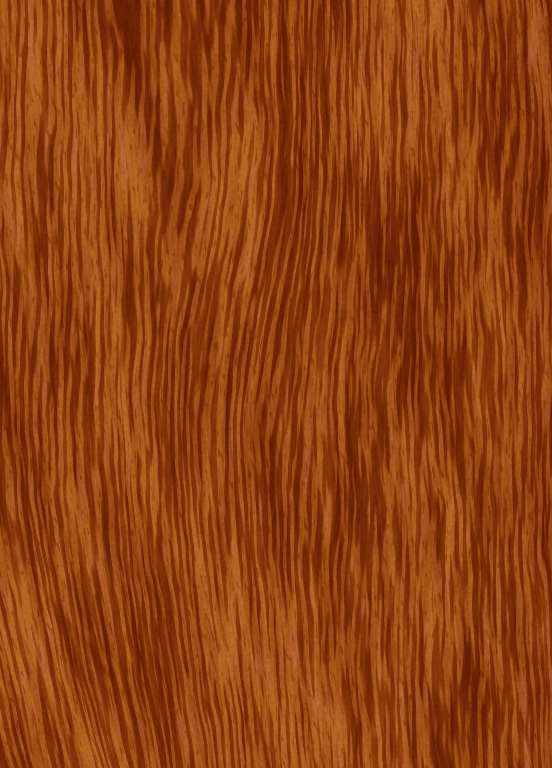
A Shadertoy shader for this texture:

```glsl
// Polished reddish-brown wood with thin, ragged, lens-tipped tan strands.
// The plane is bent along a grain flow, then stretched gradient noise and a
// wandering sine form the strands; a three-stop ramp colours them.

const float TAU = 6.28319;
const vec3 DARK_RED = vec3(0.395, 0.112, 0.008);
const vec3 RUSSET   = vec3(0.550, 0.238, 0.038);
const vec3 TAN      = vec3(0.712, 0.405, 0.142);

float hash(vec2 cell) {
    vec3 q = fract(cell.xyx * vec3(0.1031, 0.1030, 0.0973));
    q += dot(q, q.yzx + 33.33);
    return fract((q.x + q.y) * q.z);
}

float cornerRamp(vec2 cell, vec2 offset) {
    float angle = TAU * hash(cell);
    return dot(vec2(cos(angle), sin(angle)), offset);
}

float gradientNoise(vec2 p) {
    vec2 cell = floor(p), f = fract(p);
    vec2 w = f * f * f * (f * (f * 6.0 - 15.0) + 10.0);
    float low = mix(cornerRamp(cell, f),
                    cornerRamp(cell + vec2(1, 0), f - vec2(1, 0)), w.x);
    float high = mix(cornerRamp(cell + vec2(0, 1), f - vec2(0, 1)),
                     cornerRamp(cell + vec2(1, 1), f - vec2(1, 1)), w.x);
    return mix(low, high, w.y);
}

// Long noise cells; the shear staggers the ends of neighbouring fibres.
float fibres(vec2 p, float across, float along, float seed) {
    return gradientNoise(vec2(p.x * across, p.y * along + p.x * across * 0.37) + seed);
}

// Straightens the lean of the lower left and the bend in the upper middle.
vec2 followGrain(vec2 p) {
    float below = max(0.52 - p.y, 0.0);
    float leftLean = 0.25 * below * below * (1.0 - smoothstep(0.08, 0.5, p.x));
    float fromBend = (p.x - 0.35) / 0.15;
    float middleBend = 0.05 * smoothstep(0.42, 0.85, p.y) * exp(-fromBend * fromBend);
    float wobble = 0.010 * gradientNoise(p * vec2(5.0, 4.0) + 7.3)
                 + 0.004 * gradientNoise(p * vec2(18.0, 14.0) + 2.7);
    return vec2(p.x - leftLean - middleBend + wobble, p.y);
}

// Strand height: long and regular where calm, short and broken where rough.
float strands(vec2 grain, float rough, float zones) {
    float wander = 1.9 * fibres(grain, 17.0, 3.0, 3.1);
    float rings = sin(TAU * (grain.x * 88.0 + wander));
    float longFibres = fibres(grain, 145.0, 5.0, 11.7);
    float shortFibres = fibres(grain, 150.0, 12.0, 41.3);
    float bundles = fibres(grain, 48.0, 6.0, 23.9);
    float frays = fibres(grain, 250.0, 30.0, 64.3);
    return rings * mix(0.25, 0.12, rough)
         + longFibres * mix(0.70, 0.50, rough)
         + shortFibres * mix(0.50, 0.85, rough)
         + bundles * 0.42 + zones * 0.32 + frays * 0.30;
}

vec3 woodRamp(float tone) {
    vec3 shade = mix(DARK_RED, RUSSET, clamp(tone * 2.0, 0.0, 1.0));
    return mix(shade, TAN, clamp(tone * 2.0 - 1.0, 0.0, 1.0));
}

void mainImage(out vec4 fragColor, in vec2 fragCoord) {
    vec2 p = fragCoord / iResolution.y;
    vec2 grain = followGrain(p);

    // Crisp strands, with more broken ones right of the middle
    float rough = smoothstep(0.36, 0.5, p.x) * (1.0 - 0.6 * smoothstep(0.62, 0.7, p.x));
    float zones = fibres(grain, 9.0, 2.6, 57.1);
    float height = strands(grain, rough, zones) + 0.02;
    float softness = max(0.17, 0.6 * fwidth(height));
    float tanWood = smoothstep(-softness, softness, height);

    // Each kind of wood drifts in depth from strand to strand
    float depth = fibres(grain, 70.0, 7.0, 35.9);
    float darkTone = 0.25 + 0.45 * depth + 0.30 * zones;
    float tanTone = 0.78 + 0.35 * depth + 0.30 * zones;
    float tone = mix(darkTone, tanTone, tanWood);

    // Fine fibre streaks and short dark pores in the tan wood
    float streaks = fibres(grain, 290.0, 36.0, 71.7);
    float pores = smoothstep(0.2, 0.45, fibres(grain, 260.0, 60.0, 83.3));
    tone += 0.22 * streaks - 0.28 * pores * tanWood;
    vec3 color = woodRamp(tone);

    // Dusty tan, redder right edge and a faint speckle
    float dust = smoothstep(0.0, 0.4, fibres(grain, 95.0, 14.0, 97.9));
    color.b += 0.05 * dust * smoothstep(0.45, 0.85, tone);
    float edge = smoothstep(0.65, 0.72, p.x);
    color *= mix(vec3(1.0), vec3(0.95, 0.87, 0.85), edge);
    color *= 1.0 + 0.09 * gradientNoise(p * 230.0);

    fragColor = vec4(color, 1.0);
}
```
